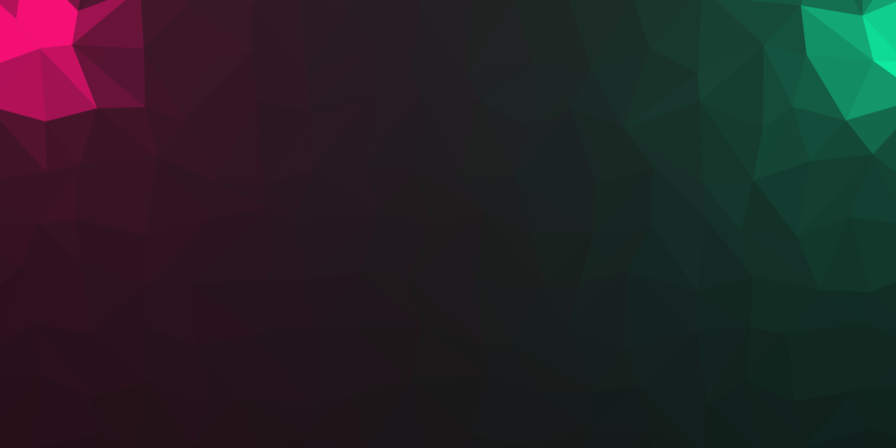
Give the GLSL for this background, as a Shadertoy shader.

```glsl
// Dark low-poly mesh lit by a pink glow at upper left and a green glow at upper right.

const float CELL = 0.123; // mesh spacing, in canvas heights

vec2 hash2(vec2 p) {
    return fract(sin(vec2(dot(p, vec2(127.1, 311.7)), dot(p, vec2(269.5, 183.3)))) * 43758.5);
}

// Jittered mesh vertex, in canvas heights
vec2 meshVertex(vec2 id) {
    return vec2(0.073, 0.995) + CELL * (id + 0.6 * (hash2(id) - 0.5));
}

// Signed distance to the line a-b, positive on its left
float edgeSide(vec2 p, vec2 a, vec2 b) {
    vec2 e = b - a, q = p - a;
    return (e.x * q.y - e.y * q.x) / length(e);
}

// Bright core plus a wide, soft halo
float glow(float d, float core, float radius, float halo, float falloff) {
    return core * exp(-pow(d / radius, 3.0)) + halo * exp(-d / falloff);
}

vec3 lighting(vec2 p, float aspect, float shade) {
    vec3 col = mix(vec3(0.118, 0.060, 0.082), vec3(0.058, 0.108, 0.095),
                   smoothstep(0.0, 1.0, p.x / aspect));
    col += 0.026 * p.y;
    float pink = glow(distance(p, vec2(0.08, 0.92)), 0.80, 0.16, 0.27, 0.40);
    float green = glow(distance(p, vec2(aspect - 0.02, 0.91)), 0.55, 0.13, 0.50, 0.30);
    col = mix(col, vec3(0.96, 0.06, 0.46), min(pink * shade, 1.0));
    return mix(col, vec3(0.06, 0.97, 0.66), min(green * shade, 1.0));
}

// Adds one flat facet, weighted by its smooth coverage
void addFacet(inout vec4 sum, vec2 p, vec2 a, vec2 b, vec2 c, float aspect, float tone) {
    float px = 1.0 / iResolution.y;
    float inside = min(edgeSide(p, a, b), min(edgeSide(p, b, c), edgeSide(p, c, a)));
    float cover = smoothstep(-px, px, inside);
    if (cover > 0.0) {
        vec3 col = lighting((a + b + c) / 3.0, aspect, mix(0.84, 1.16, tone));
        sum += cover * vec4(col, 1.0);
    }
}

void mainImage(out vec4 fragColor, in vec2 fragCoord) {
    vec2 p = fragCoord / iResolution.y;
    float aspect = iResolution.x / iResolution.y;
    vec2 home = floor((p - vec2(0.073, 0.995)) / CELL);

    // Smooth light fills any gap left by the mesh
    vec4 sum = vec4(lighting(p, aspect, 1.0), 1.0) * 0.001;

    // Split each nearby cell into two triangles along a random diagonal
    for (int j = -1; j <= 1; j++) {
        for (int i = -1; i <= 1; i++) {
            vec2 id = home + vec2(i, j);
            vec2 a = meshVertex(id), b = meshVertex(id + vec2(1, 0));
            vec2 c = meshVertex(id + vec2(1, 1)), d = meshVertex(id + vec2(0, 1));
            vec2 tone = hash2(id + 37.0);
            if (hash2(id + 91.0).x < 0.5) {
                addFacet(sum, p, a, b, c, aspect, tone.x);
                addFacet(sum, p, a, c, d, aspect, tone.y);
            } else {
                addFacet(sum, p, a, b, d, aspect, tone.x);
                addFacet(sum, p, b, c, d, aspect, tone.y);
            }
        }
    }
    fragColor = vec4(sum.rgb / sum.a, 1.0);
}
```
